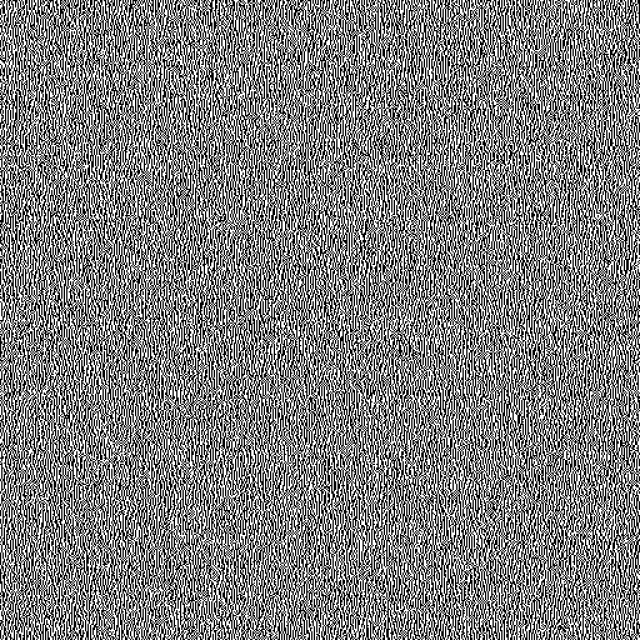
Write a Shadertoy shader that draws this texture.

```glsl
const float CELLS = 512.0;                // grains across the canvas height
const vec2 PATCH_SIZE = vec2(2.6, 2.6);   // patch of equal phase, in grains
const vec2 CHECK_SIZE = vec2(6.0, 3.5);   // patch of checkered grains
const float JITTER = 0.95;                // scatter of the patch centres
const float FLIP_SHARE = 0.5;             // share of patches with swapped stripes
const float CHECK_SHARE = 0.16;           // share of checkered patches
const float PAIR_SHARE = 0.4;             // share of rows balanced in pairs
const vec3 INK = vec3(0.0);
const vec3 PAPER = vec3(1.0);

vec3 hash3(vec2 p) {
    vec3 q = fract(p.xyx * vec3(0.1031, 0.1030, 0.0973));
    q += dot(q, q.yxz + 33.33);
    return fract((q.xxy + q.yzz) * q.zyx);
}

// Cellular noise: random value of the nearest patch centre
float patchValue(vec2 p, float seed) {
    vec2 base = floor(p);
    float nearest = 1e3;
    float value = 0.0;
    for (int y = -1; y <= 1; y++) {
        for (int x = -1; x <= 1; x++) {
            vec2 id = base + vec2(x, y);
            vec3 rnd = hash3(id + seed);
            vec2 offset = id + 0.5 + JITTER * (rnd.xy - 0.5) - p;
            float d = dot(offset, offset);
            if (d < nearest) {
                nearest = d;
                value = rnd.z;
            }
        }
    }
    return value;
}

// One-grain vertical stripes, swapped or checkered patch by patch
float grain(vec2 cell) {
    vec3 row = hash3(vec2(cell.y, 7.0));
    float shift = step(0.5, row.y);
    float pairX = 2.0 * floor((cell.x + shift) * 0.5) - shift + 0.5;
    vec2 site = vec2(row.x < PAIR_SHARE ? pairX : cell.x, cell.y) + 0.5;

    float flip = step(patchValue(site / PATCH_SIZE, 17.0), FLIP_SHARE);
    float check = step(patchValue(site / CHECK_SIZE, 91.0), CHECK_SHARE);
    return mod(cell.x + flip + check * cell.y, 2.0);
}

void mainImage(out vec4 fragColor, in vec2 fragCoord) {
    float pixel = CELLS / iResolution.y;
    vec2 p = fragCoord * pixel;

    // Box-filtered edges: blend the grains touched by this pixel
    vec2 lo = floor(p - 0.5 * pixel);
    vec2 hi = floor(p + 0.5 * pixel);
    vec2 share = clamp((p + 0.5 * pixel - hi) / pixel, 0.0, 1.0);
    float bottom = mix(grain(lo), grain(vec2(hi.x, lo.y)), share.x);
    float top = mix(grain(vec2(lo.x, hi.y)), grain(hi), share.x);

    fragColor = vec4(mix(INK, PAPER, mix(bottom, top, share.y)), 1.0);
}
```
